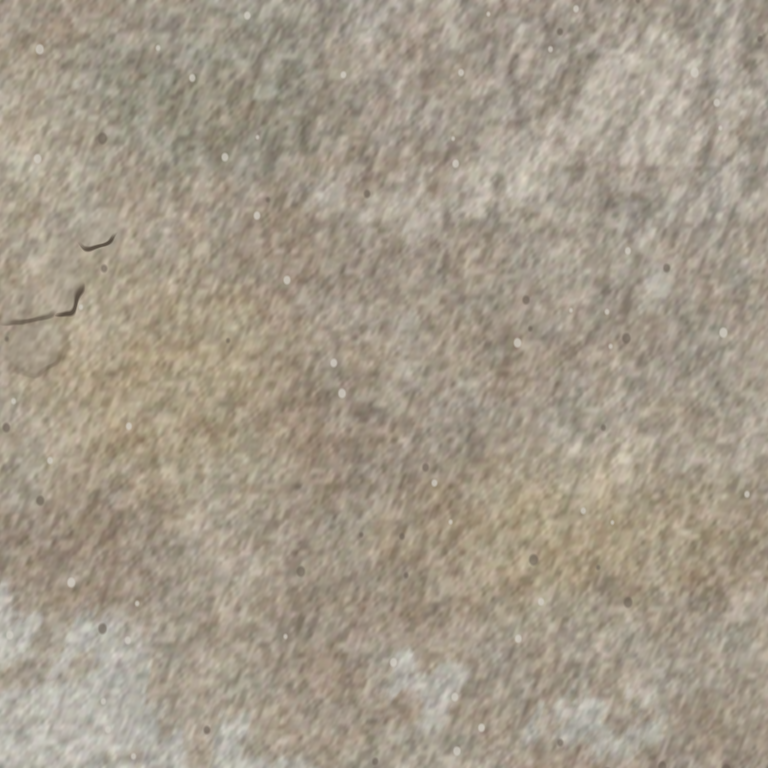
This texture is drawn by a Shadertoy shader. Its source:

```glsl
// Weathered tan stone with slanted fine grain, pale lichen-like crusts and chipped flakes.

float hash(vec2 p) {
    vec3 q = fract(p.xyx * 0.1031);
    q += dot(q, q.yzx + 33.33);
    return fract((q.x + q.y) * q.z);
}

float noise(vec2 p) {
    vec2 i = floor(p), f = fract(p);
    f = f * f * (3.0 - 2.0 * f);
    return mix(mix(hash(i), hash(i + vec2(1, 0)), f.x),
               mix(hash(i + vec2(0, 1)), hash(i + vec2(1, 1)), f.x), f.y);
}

float fbm(vec2 p) {
    float sum = 0.0, amp = 0.5;
    for (int i = 0; i < 5; i++) {
        sum += amp * noise(p);
        p = mat2(1.6, 1.2, -1.2, 1.6) * p + 17.3;
        amp *= 0.5;
    }
    return sum / 0.97;
}

// Soft elliptical bump: one at the centre, zero on the rim, negative outside
float bump(vec2 p, vec2 centre, vec2 radius) {
    return 1.0 - length((p - centre) / radius);
}

// Raised flake: x = face coverage, y = shadow below its lower right edge
vec2 flake(vec2 p, vec2 centre, vec2 radius) {
    vec2 d = (p - centre) / radius;
    d += 0.7 * (vec2(noise(p * 45.0), noise(p * 45.0 + 31.0)) - 0.5);
    float rim = length(d) - 1.0;
    float below = smoothstep(0.35, 0.95, dot(d, vec2(0.35, -0.94)));
    float shadow = smoothstep(0.22, 0.04, abs(rim - 0.06)) * below;
    return vec2(smoothstep(0.1, -0.15, rim), shadow);
}

// Sparse round grit scattered one per grid cell
float grit(vec2 p, float cells, float chance) {
    vec2 cell = floor(p * cells), f = fract(p * cells);
    vec2 centre = 0.25 + 0.5 * vec2(hash(cell + 5.0), hash(cell + 71.0));
    float size = mix(0.05, 0.14, hash(cell + 19.0));
    float dist = length((f - centre) * vec2(1.0, 0.8));
    return smoothstep(size + 0.05, size - 0.04, dist) * step(hash(cell + 43.0), chance);
}

void mainImage(out vec4 fragColor, in vec2 fragCoord) {
    vec2 p = fragCoord / iResolution.xy;
    vec2 slanted = vec2(p.x - 0.38 * p.y, p.y);
    float mottle = fbm(p * 7.0 + 3.0);
    float ragged = fbm(slanted * vec2(24.0, 17.0) + 9.0);
    float upperRight = smoothstep(0.75, 1.35, p.y + 0.5 * p.x);

    // Broad stains: warm tan, brown, ochre and cool grey
    vec3 color = mix(vec3(0.595, 0.545, 0.485), vec3(0.655, 0.62, 0.56), smoothstep(0.25, 0.75, mottle));
    float ochre = smoothstep(0.0, 0.8, bump(p, vec2(0.22, 0.50), vec2(0.28, 0.25)))
                + smoothstep(0.0, 0.8, bump(p, vec2(0.74, 0.30), vec2(0.38, 0.15)));
    color += vec3(0.012, -0.002, -0.032) * ochre * (0.5 + mottle);
    color = mix(color, vec3(0.615, 0.585, 0.545), 0.6 * upperRight);
    float green = smoothstep(0.0, 0.7, bump(p, vec2(0.28, 0.88), vec2(0.24, 0.16)));
    color += vec3(-0.025, -0.005, -0.008) * green;
    color += vec3(0.02, 0.018, 0.008) * smoothstep(0.3, 0.0, p.x) * smoothstep(0.4, 0.8, p.y);
    color += vec3(0.012, 0.0, -0.008) * (noise(p * 28.0) - 0.5) * 2.0;

    // Pale crusts with ragged edges
    float crust = 2.6 * (0.26 - 0.58 * p.x - p.y);
    crust = max(crust, 0.55 * bump(p, vec2(0.82, 0.87), vec2(0.115, 0.10)));
    crust = max(crust, 0.50 * bump(p, vec2(0.68, 0.78), vec2(0.065, 0.055)));
    crust = max(crust, 0.45 * bump(p, vec2(0.62, 0.75), vec2(0.040, 0.045)));
    crust = max(crust, 0.35 * bump(p, vec2(0.54, 0.11), vec2(0.065, 0.055)));
    crust = max(crust, 0.35 * bump(p, vec2(0.76, 0.06), vec2(0.090, 0.045)));
    crust = max(crust, 0.25 * bump(p, vec2(0.53, 0.72), vec2(0.045, 0.060)));
    crust = max(crust, 0.18 * bump(p, vec2(0.96, 0.84), vec2(0.100, 0.090)));
    float pale = smoothstep(0.0, 0.24, crust + 1.1 * (ragged - 0.5));
    pale *= smoothstep(-0.3, 0.1, crust);
    vec3 crustColor = mix(vec3(0.73, 0.70, 0.65), vec3(0.73, 0.725, 0.695), smoothstep(0.5, 0.2, p.y));
    color = mix(color, crustColor, 0.8 * pale);

    // Scattered faint bloom
    float bloom = smoothstep(0.58, 0.78, fbm(p * 19.0 + 41.0));
    color += vec3(0.05, 0.052, 0.056) * bloom * (1.0 - pale);

    // Slanted ridges toward the upper right
    float ridges = noise(slanted * vec2(72.0, 26.0)) - 0.5;
    color += ridges * mix(0.03, 0.13, upperRight);

    // Fine grain, taller than wide
    float grain = 0.14 * (noise(slanted * vec2(125.0, 82.0)) - 0.5)
                + 0.10 * (noise(slanted * vec2(215.0, 150.0) + 57.0) - 0.5)
                + 0.06 * (noise(p * 60.0 + 13.0) - 0.5);
    color += grain * vec3(1.0, 1.0, 0.98);
    color += 0.025 * (vec3(noise(p * 110.0), noise(p * 110.0 + 29.0), noise(p * 110.0 + 83.0)) - 0.5);

    // Bright and dark grit
    color = mix(color, vec3(0.83, 0.81, 0.77), 0.75 * grit(p, 26.0, 0.07));
    color = mix(color, vec3(0.40, 0.36, 0.32), 0.60 * grit(p + 0.37, 23.0, 0.05));

    // Chipped flakes near the left edge
    vec2 chips = flake(p, vec2(0.125, 0.70), vec2(0.023, 0.022));
    chips = max(chips, flake(p, vec2(0.083, 0.635), vec2(0.021, 0.047)));
    chips = max(chips, flake(p, vec2(0.040, 0.545), vec2(0.032, 0.028)) * vec2(1.0, 0.25));
    chips = max(chips, flake(p, vec2(0.030, 0.605), vec2(0.035, 0.022)) * vec2(0.4, 0.6));
    color = mix(color, vec3(0.655, 0.62, 0.56) + 0.5 * grain, 0.55 * chips.x);
    color = mix(color, vec3(0.27, 0.23, 0.19), 0.8 * chips.y);

    fragColor = vec4(clamp(color, 0.0, 1.0), 1.0);
}
```
